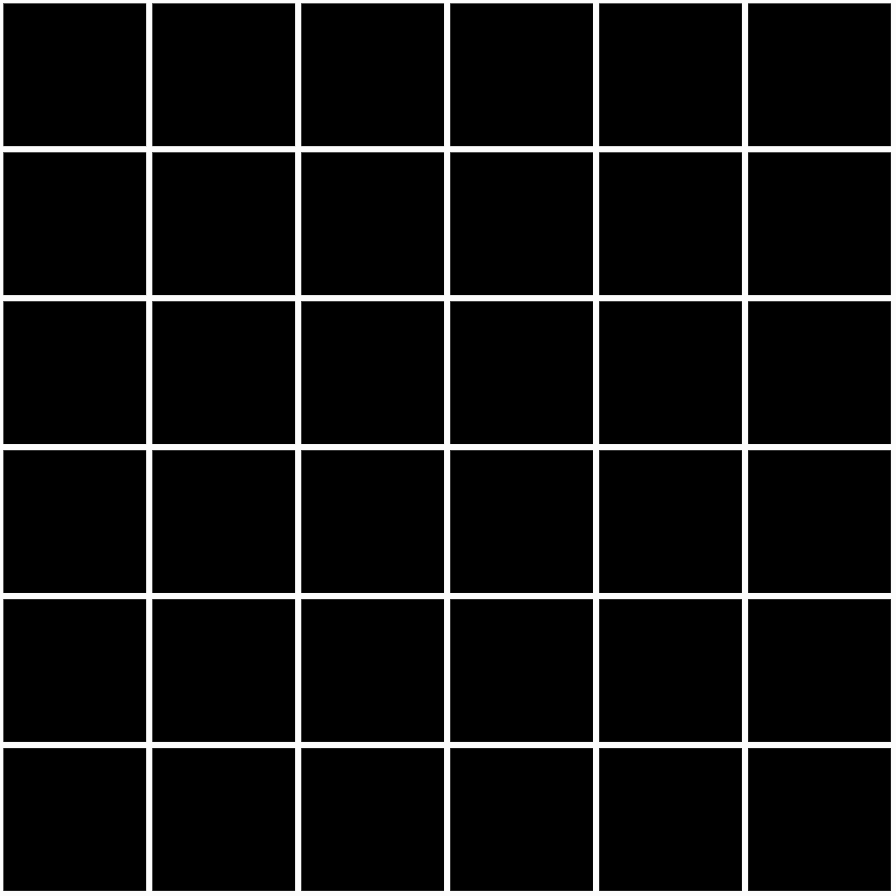
A three.js fragment shader for this pattern:

```glsl
varying vec2 vUv;

// Coverage of evenly spaced lines along each axis
vec2 gridLines(vec2 position, float pitch, float width) {
  vec2 toLine = abs(fract(position / pitch + 0.5) - 0.5) * pitch;
  vec2 pixel = fwidth(position);
  return clamp((0.5 * width - toLine) / pixel + 0.5, 0.0, 1.0);
}

void main() {
  // Measured from the upper left, where the first lines straddle the border
  vec2 position = vec2(vUv.x, 1.0 - vUv.y) - 0.0003;
  vec2 lines = gridLines(position, 0.16624, 0.0069);

  // White rules over black squares
  vec3 squareColor = vec3(0.0);
  vec3 lineColor = vec3(0.99);
  gl_FragColor = vec4(mix(squareColor, lineColor, max(lines.x, lines.y)), 1.0);
}
```
